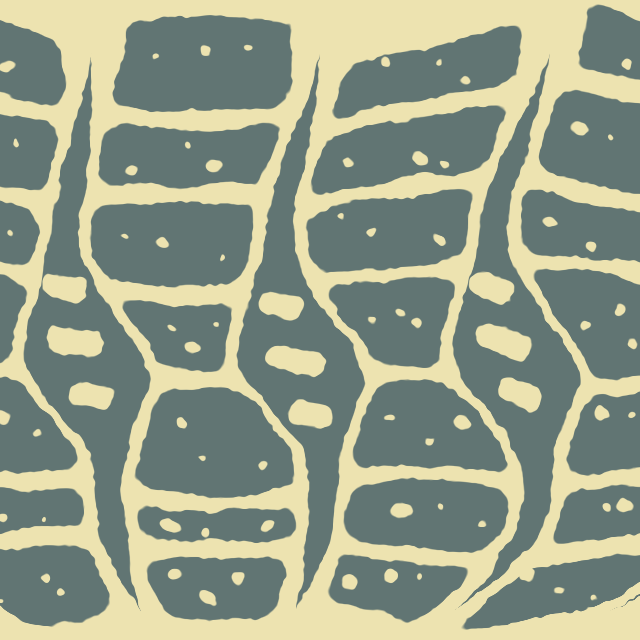
This pattern is drawn by a WebGL 2 fragment shader. Its source:

```glsl
#version 300 es
precision highp float;

uniform vec2 u_resolution;
out vec4 fragColor;

const vec3 SLATE = vec3(0.38, 0.46, 0.45);
const vec3 CREAM = vec3(0.93, 0.89, 0.69);
const float TAU = 6.2831853;
const float LEAF_PITCH = 0.335;
const float ROW_PITCH = 0.1334;
const int ROWS = 7;

float hash(vec2 p) {
    vec3 q = fract(p.xyx * vec3(0.1031, 0.1030, 0.0973));
    q += dot(q, q.yzx + 33.33);
    return fract((q.x + q.y) * q.z);
}

float noise(vec2 p) {
    vec2 cell = floor(p), f = fract(p);
    f = f * f * (3.0 - 2.0 * f);
    vec2 e = vec2(0.0, 1.0);
    return mix(mix(hash(cell), hash(cell + e.yx), f.x),
               mix(hash(cell + e.xy), hash(cell + e.yy), f.x), f.y);
}

float smoothMax(float a, float b, float k) {
    float h = max(k - abs(a - b), 0.0) / k;
    return max(a, b) + h * h * k * 0.25;
}

float roundedBox(vec2 p, vec2 halfSize, float radius) {
    vec2 q = abs(p) - halfSize + radius;
    return length(max(q, 0.0)) + min(max(q.x, q.y), 0.0) - radius;
}

vec2 rotate(vec2 p, float angle) {
    float c = cos(angle), s = sin(angle);
    return vec2(c * p.x + s * p.y, c * p.y - s * p.x);
}

// Swaying midline of a leaf
float leafCentre(float leaf, float y) {
    float side = leaf - 1.0;
    float sway = -0.035 * cos((y - 0.61) / 0.73 * TAU);
    float foot = max(0.24 - y, 0.0), head = max(y - 0.7, 0.0);
    return 0.471 + side * LEAF_PITCH + sway + side * (0.1 * head - 2.4 * foot * foot);
}

// Half width: thin stem with a belly, negative past the tips
float leafHalfWidth(float y) {
    float spread = y > 0.427 ? 0.117 : 0.095;
    float belly = (y - 0.427) / spread;
    float taper = clamp(min((y - 0.05) * 10.0, (0.91 - y) * 6.0), -3.0, 1.0);
    return 0.02 * taper + 0.074 * exp(-belly * belly);
}

// Half width of the leaf together with its pale border
float channelHalfWidth(float y) {
    float border = 0.019 + 0.026 * smoothstep(0.76, 0.95, y) + 0.012 * smoothstep(0.2, 0.05, y);
    return max(leafHalfWidth(y), 0.004) + border;
}

// Height of a pale band across a column, t runs from leaf to leaf
float bandHeight(float band, float column, float t) {
    float squeeze = (band - 2.1) / 1.1;
    float jitter = 0.022 * (hash(vec2(band, column) + 7.0) - 0.5);
    float tilt = 0.1 * sin((column - 1.0) * 2.2) * (band - 2.5) / 4.0;
    float bow = 0.045 * (hash(vec2(column, band) + 31.0) - 0.5) * sin(t * TAU * 0.5);
    return 0.036 + band * ROW_PITCH - 0.06 * exp(-squeeze * squeeze) + jitter + tilt * (t - 0.5) + bow;
}

float leafShape(vec2 p, float leaf) {
    float d = abs(p.x - leafCentre(leaf, p.y)) - leafHalfWidth(p.y);
    float angle = -0.1 - 0.3 * hash(vec2(leaf, 5.0));
    for (int i = 0; i < 3; i++) {
        float y = 0.521 - 0.084 * float(i) + 0.03 * abs(leaf - 1.0);
        vec2 q = rotate(p - vec2(leafCentre(leaf, y) - 0.006, y), angle);
        vec2 slot = i == 1 ? vec2(0.046, 0.020) : vec2(0.035, 0.018);
        d = max(d, -roundedBox(q, slot, 0.016));
    }
    return d;
}

// Small oval holes scattered inside one cell
float specks(vec2 p, float column, float row) {
    float low = bandHeight(row, column, 0.5), high = bandHeight(row + 1.0, column, 0.5);
    float middle = 0.5 * (low + high), inset = channelHalfWidth(middle);
    float left = leafCentre(column - 1.0, middle) + inset;
    float right = leafCentre(column, middle) - inset;
    float d = 1.0;
    for (int i = 0; i < 3; i++) {
        vec2 seed = vec2(column * 9.0 + row, float(i) + 3.0);
        float along = (float(i) + 0.6 + 0.8 * hash(seed)) / 4.0;
        vec2 centre = vec2(mix(left, right, along), mix(low, high, 0.3 + 0.4 * hash(seed + 17.0)));
        float size = 0.004 + 0.008 * pow(hash(seed + 41.0), 2.0);
        vec2 radii = size * vec2(0.8 + 0.7 * hash(seed + 53.0), 1.0);
        vec2 q = rotate(p - centre, hash(seed + 67.0) - 0.8);
        d = min(d, (length(q / radii) - 1.0) * min(radii.x, radii.y));
    }
    return d;
}

float cellShape(vec2 p, float column) {
    float left = leafCentre(column - 1.0, p.y), right = leafCentre(column, p.y);
    float t = (p.x - left) / (right - left);
    float low = 2.0, high = -1.0, row = 0.0;
    for (int i = 0; i <= ROWS; i++) {
        float y = bandHeight(float(i), column, t);
        if (p.y > y) { low = y; row = float(i); }
        else if (high < 0.0) high = y;
    }
    float thickness = 0.009 + 0.009 * noise(p * 14.0);
    float rows = smoothMax(low + thickness - p.y, p.y - high + thickness, 0.02);
    float sides = channelHalfWidth(p.y) - min(p.x - left, right - p.x);
    return max(smoothMax(rows, sides, 0.03), -specks(p, column, row));
}

void main() {
    vec2 uv = gl_FragCoord.xy / u_resolution;
    // Hand-cut wobble with a finer ragged edge
    vec2 wobble = vec2(noise(uv * 30.0), noise(uv * 30.0 + 50.0)) - 0.5;
    vec2 ragged = vec2(noise(uv * 110.0), noise(uv * 110.0 + 90.0)) - 0.5;
    vec2 p = uv + 0.008 * wobble + 0.004 * ragged;

    float column = 0.0, shape = 1.0;
    for (int i = 0; i < 4; i++) {
        float leaf = float(i);
        column += step(leafCentre(leaf, p.y), p.x);
        shape = min(shape, leafShape(p, leaf));
    }
    shape = min(shape, cellShape(p, column));

    float edge = 0.8 / min(u_resolution.x, u_resolution.y);
    fragColor = vec4(mix(SLATE, CREAM, smoothstep(-edge, edge, shape)), 1.0);
}
```
